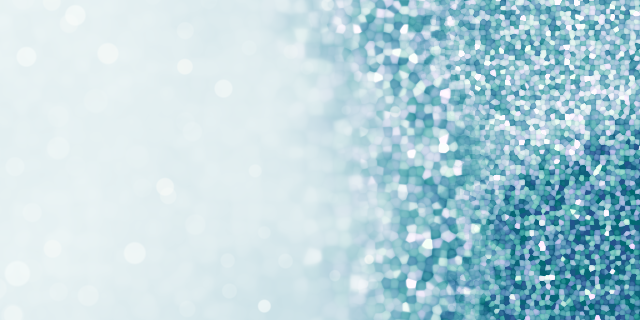
A WebGL 2 fragment shader for this background:

```glsl
#version 300 es
precision highp float;

uniform vec2 u_resolution;
out vec4 fragColor;

// Palette from shadow to highlight
const vec3 DEEP  = vec3(0.06, 0.38, 0.49);
const vec3 TEAL  = vec3(0.24, 0.57, 0.65);
const vec3 AQUA  = vec3(0.45, 0.71, 0.76);
const vec3 MIST  = vec3(0.69, 0.82, 0.86);
const vec3 FROST = vec3(0.88, 0.93, 0.94);
const vec3 WHITE = vec3(0.98, 0.995, 0.99);
const vec3 LILAC = vec3(0.08, -0.05, 0.06);

// Flakes per canvas height, from blurred to focused
const float COARSE_FLAKES = 22.0;
const float MEDIUM_FLAKES = 40.0;
const float FINE_FLAKES   = 64.0;
const float FLAKE_CONTRAST = 0.85;
const float GLINT_SHARE = 0.07;

// Out-of-focus lights
const float LIGHT_SPACING = 0.125;
const float LIGHT_SHARE = 0.33;
const float LIGHT_RADIUS_FAR = 0.036;
const float LIGHT_RADIUS_NEAR = 0.015;

vec3 hash3(vec2 p) {
    vec3 q = fract(vec3(p.xyx) * vec3(0.1031, 0.1030, 0.0973));
    q += dot(q, q.yxz + 33.33);
    return fract((q.xxy + q.yzz) * q.zyx);
}

// Piecewise tone ramp; each quarter step reaches the next colour
vec3 toneColor(float tone) {
    float t = clamp(tone, 0.0, 1.25) * 4.0;
    vec3 c = mix(DEEP, TEAL, clamp(t, 0.0, 1.0));
    c = mix(c, AQUA, clamp(t - 1.0, 0.0, 1.0));
    c = mix(c, MIST, clamp(t - 2.0, 0.0, 1.0));
    c = mix(c, FROST, clamp(t - 3.0, 0.0, 1.0));
    return mix(c, WHITE, clamp(t - 4.0, 0.0, 1.0));
}

// Smooth cellular noise: x = tone offset, y = tint, z = glint
vec3 flakes(vec2 p, float sharpness) {
    vec2 cell = floor(p);
    vec3 sum = vec3(0.0);
    float total = 0.0, nearest = 2.0;
    for (int j = -1; j <= 1; j++)
    for (int i = -1; i <= 1; i++) {
        vec2 id = cell + vec2(i, j);
        vec3 rnd = hash3(id);
        vec2 d = id + 0.15 + 0.7 * rnd.xy - p;
        float d2 = dot(d, d);
        float w = exp(-sharpness * d2);
        vec3 look = hash3(id + 71.3);
        sum += w * vec3(look.x - 0.5, look.y, step(1.0 - GLINT_SHARE, look.z));
        total += w;
        nearest = min(nearest, d2);
    }
    vec3 result = sum / total;
    result.x -= 0.22 * (smoothstep(0.25, 0.8, sqrt(nearest)) - 0.3);
    return result;
}

// Scattered soft discs that shrink toward the focused side
vec2 lights(vec2 p, float seed, float pixel) {
    vec2 cell = floor(p / LIGHT_SPACING);
    vec2 glow = vec2(0.0);
    for (int j = -1; j <= 1; j++)
    for (int i = -1; i <= 1; i++) {
        vec2 id = cell + vec2(i, j);
        vec3 rnd = hash3(id + seed);
        vec3 look = hash3(id + seed + 19.7);
        vec2 center = (id + 0.1 + 0.8 * rnd.xy) * LIGHT_SPACING;
        float radius = mix(LIGHT_RADIUS_FAR, LIGHT_RADIUS_NEAR, smoothstep(0.2, 1.35, center.x));
        radius *= 0.75 + 0.35 * look.x;
        float soft = max(0.12 * radius, pixel);
        float disc = 1.0 - smoothstep(radius - soft, radius + soft, length(p - center));
        float alpha = disc * step(rnd.z, LIGHT_SHARE) * mix(0.2, 0.95, look.y * look.y);
        glow = mix(glow, vec2(1.0, look.z), alpha);
    }
    return glow;
}

void main() {
    vec2 p = gl_FragCoord.xy / u_resolution.y;
    float pixel = 1.0 / u_resolution.y;

    // Broad tone: pale haze, teal slope, dark diagonal corner
    float wave = 0.03 * sin(7.0 * p.y + 1.0) + 0.02 * sin(17.0 * p.y + 5.0 * p.x);
    float edge = p.x + 0.14 * (p.y - 0.5) + wave;
    float tone = 1.07 - 0.09 * smoothstep(0.1, 0.9, p.x) - 0.37 * smoothstep(0.88, 1.4, edge);
    float haze = sin(5.0 * p.x + 2.0 * p.y) * sin(6.0 * p.y + 1.0) + 0.5 * sin(13.0 * p.x - 4.0 * p.y);
    tone += 0.018 * haze - 0.05 * (1.0 - smoothstep(0.0, 0.35, p.y));
    float diagonal = p.y - 0.5 - 0.5 * (p.x - 1.7);
    float corner = (1.0 - smoothstep(-0.12, 0.08, diagonal)) * smoothstep(1.25, 1.68, p.x);
    tone -= 0.33 * corner;
    vec2 band = (p - vec2(1.82, 0.66)) * vec2(4.5, 7.0);
    tone += 0.12 * exp(-dot(band, band));

    // Three flake sizes blended by focus
    vec3 flake = flakes(p * COARSE_FLAKES, 5.0);
    flake = mix(flake, flakes(p * MEDIUM_FLAKES + 7.0, 10.0), smoothstep(1.0, 1.3, edge));
    flake = mix(flake, flakes(p * FINE_FLAKES + 31.0, 16.0), smoothstep(1.3, 1.65, edge));
    float focus = smoothstep(0.85, 1.4, edge);
    tone += FLAKE_CONTRAST * flake.x * mix(0.06, 1.0, focus);
    tone += 0.6 * flake.z * focus;
    vec3 color = toneColor(tone);
    color += LILAC * (flake.y - 0.4) * focus * (1.0 + corner);

    // Two scatters of lights with slightly warm or cool centres
    for (int k = 0; k < 2; k++) {
        vec2 glow = lights(p + vec2(0.0, 0.06 * float(k)), 43.0 + 57.0 * float(k), pixel);
        vec3 tint = mix(WHITE, vec3(1.0, 0.98, 0.95), glow.y);
        float fade = (1.0 - smoothstep(1.3, 1.6, p.x)) * mix(0.85, 0.4, float(k));
        color = mix(color, tint, glow.x * fade);
    }
    fragColor = vec4(clamp(color, 0.0, 1.0), 1.0);
}
```
